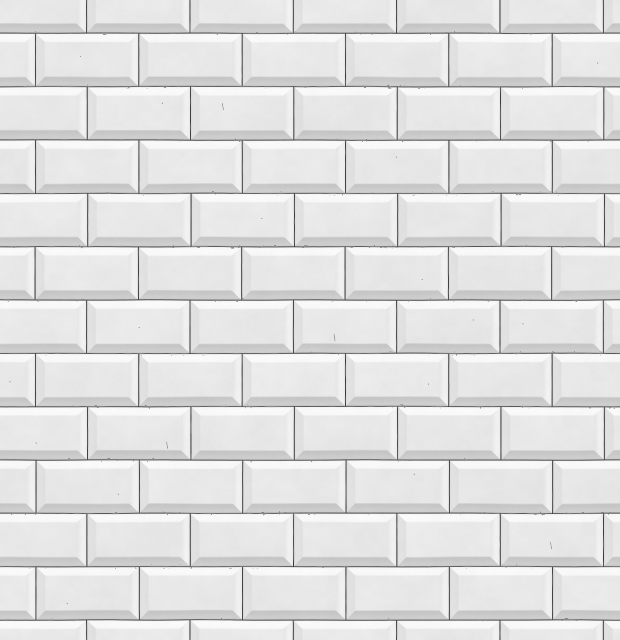
Write a WebGL 2 fragment shader that draws this texture.

```glsl
#version 300 es
// Bevelled white wall tiles in running bond, 6 across and 12 down, with thin dark joints.
precision highp float;
uniform vec2 u_resolution;
out vec4 outColor;

float hash(vec2 p) {
  vec3 q = fract(p.xyx * vec3(0.1031, 0.1030, 0.0973));
  q += dot(q, q.yzx + 33.33);
  return fract((q.x + q.y) * q.z);
}

// Value noise on a grid of whole cells that wraps at the canvas edge.
float noise(vec2 uv, vec2 cells) {
  vec2 p = uv * cells, i = floor(p), f = fract(p);
  f *= f * (3.0 - 2.0 * f);
  vec2 a = mod(i, cells), b = mod(i + 1.0, cells);
  return mix(mix(hash(a), hash(vec2(b.x, a.y)), f.x),
             mix(hash(vec2(a.x, b.y)), hash(b), f.x), f.y);
}

void main() {
  vec2 uv = gl_FragCoord.xy / u_resolution;
  vec2 tileSize = vec2(124.33, 64.0);       // lengths are in 1/768 of the canvas height
  float pixel = 768.0 / u_resolution.y;

  // Running bond with slightly uneven rows
  vec2 p = uv * vec2(6.0, 12.0);
  p.y += -0.375 + 0.014 * (noise(uv, vec2(12.0, 24.0)) - 0.5);
  float row = mod(floor(p.y), 12.0);
  p.x += -0.345 + 0.5 * mod(row, 2.0) + 0.014 * (hash(vec2(row, 7.0)) - 0.5);
  vec2 tile = vec2(mod(floor(p.x), 6.0), row);
  vec2 s = fract(p) * tileSize;
  vec2 e = tileSize - s;
  float tone = hash(tile + 3.0);
  float mottle = noise(uv, vec2(24.0, 30.0)) * 0.6 + noise(uv, vec2(71.0, 83.0)) * 0.4;
  float grain = noise(uv, vec2(311.0, 331.0));

  // Flat face
  float face = 0.909 + 0.012 * (tone - 0.5) + 0.026 * (mottle - 0.5);
  face += 0.010 * (s.y / tileSize.y - 0.5) - 0.006 * (s.x / tileSize.x - 0.5);

  // Four bevels lit from above, mitred at the corners
  float side = min(s.x / 11.0, e.x / 12.0);
  float level = min(s.y / 11.5, e.y / 10.5);
  float sideTone = s.x < e.x ? 0.873 + 0.02 * (1.0 - side) : 0.945 - 0.045 * smoothstep(0.4, 1.0, side);
  float levelTone = s.y < e.y ? 0.815 - 0.04 * smoothstep(0.1, 0.9, level) : 0.985 - 0.015 * level;
  float bevel = mix(sideTone, levelTone, smoothstep(-0.09, 0.09, side - level));
  bevel += 0.016 * (mottle - 0.5);
  float shade = mix(bevel, face, smoothstep(0.9, 1.12, min(side, level)));
  shade += 0.008 * (grain - 0.5);

  // Rare scratches and pinholes
  vec2 spot = tileSize * (0.18 + 0.64 * vec2(hash(tile + 11.0), hash(tile + 23.0)));
  vec2 d = s - spot;
  float scratch = max(abs(d.x + 0.15 * d.y) - 0.5, abs(d.y) - 4.0);
  float pinhole = length(d) - 0.7;
  float pick = hash(tile + 41.0);
  float flaw = pick > 0.95 ? scratch : pick < 0.2 ? pinhole : 9.0;
  shade = mix(shade, 0.5, 0.75 * (1.0 - smoothstep(-0.5 * pixel, 0.5 * pixel, flaw)));

  // Joints, with worn tone and small dark chips beside them
  vec2 gap = min(s, e);
  float wear = noise(uv, vec2(97.0, 101.0));
  vec2 halfWidth = vec2(0.65, 0.75) + 0.3 * (wear - 0.5);
  vec2 joint = 1.0 - smoothstep(halfWidth - 0.5 * pixel, halfWidth + 0.5 * pixel, gap);
  float chip = smoothstep(0.8, 0.9, grain) * smoothstep(0.62, 0.75, wear);
  chip *= 1.0 - smoothstep(1.5, 3.2, gap.y);
  shade = mix(shade, 0.42, 0.7 * chip);
  shade *= 1.0 - 0.07 * exp(-min(gap.x, gap.y) * 0.8);
  shade = mix(shade, 0.44 + 0.22 * (wear - 0.5), joint.y);
  shade = mix(shade, 0.30 + 0.25 * (wear - 0.5), joint.x);

  outColor = vec4(vec3(clamp(shade, 0.0, 1.0)), 1.0);
}
```
